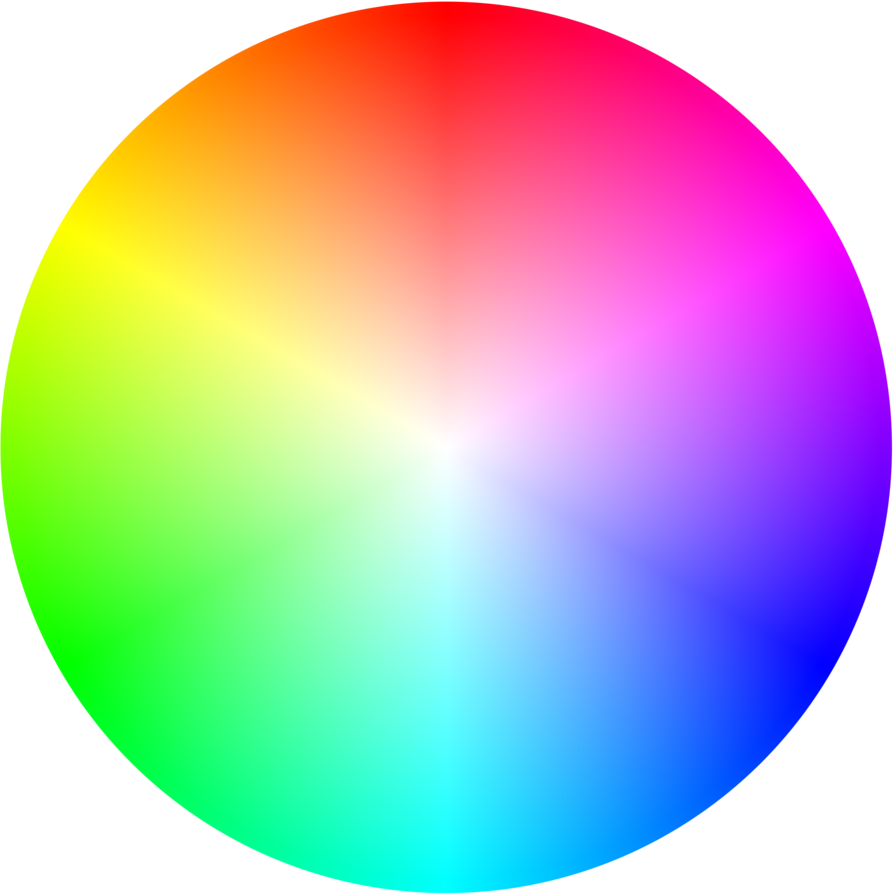
A three.js fragment shader for this background:

```glsl
// Draws a hue wheel, white at its centre and fully saturated at its rim, on white.
varying vec2 vUv;

const vec2 WHEEL_CENTER = vec2(0.498, 0.5007);
const float WHEEL_RADIUS = 0.4975;
const float EDGE_SOFTNESS = 0.001;
const float SATURATION_GAIN = 1.03;
const vec3 PAPER_COLOR = vec3(1.0);
const float TAU = 6.2831853;

// Pure hue for a turn of 0 to 1: red, yellow, green, cyan, blue, magenta.
vec3 hueColor(float turn) {
  vec3 channelTurn = fract(turn + vec3(0.0, 2.0, 1.0) / 3.0);
  return clamp(abs(channelTurn * 6.0 - 3.0) - 1.0, 0.0, 1.0);
}

void main() {
  vec2 offset = vUv - WHEEL_CENTER;
  float radius = length(offset);

  // Hue runs counterclockwise from red at the top; the tiny bias keeps atan defined.
  float turn = fract(atan(-offset.x, offset.y + 1e-6) / TAU);

  // Saturation grows linearly from the centre.
  float saturation = min(SATURATION_GAIN * radius / WHEEL_RADIUS, 1.0);
  vec3 wheelColor = mix(vec3(1.0), hueColor(turn), saturation);

  // Smooth rim against the paper.
  float coverage = 1.0 - smoothstep(-EDGE_SOFTNESS, EDGE_SOFTNESS, radius - WHEEL_RADIUS);
  gl_FragColor = vec4(mix(PAPER_COLOR, wheelColor, coverage), 1.0);
}
```
